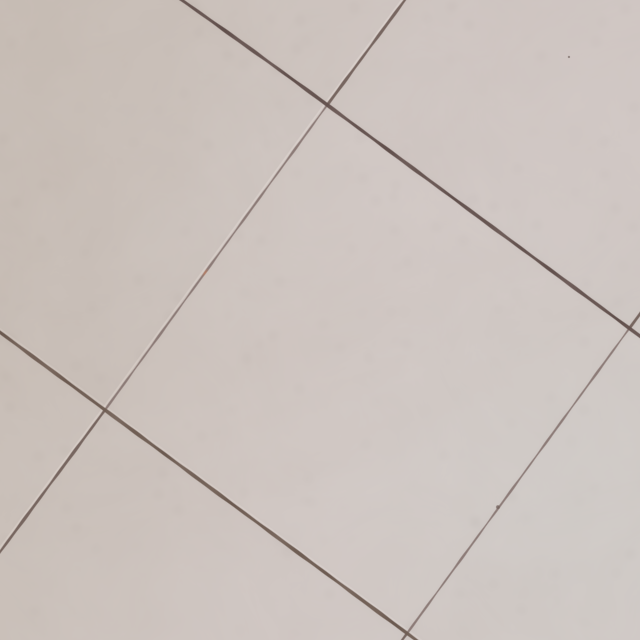
Write a three.js fragment shader that draws this texture.

```glsl
// Pale square floor tiles laid on a slant, with thin dark joints between them.
// A skewed grid gives the joints as distances to whole numbers; layered sines
// cloud the glaze, and cellular noise scatters faint freckles over it.
varying vec2 vUv;

float hash(vec2 p) {
  return fract(sin(dot(p, vec2(127.1, 311.7))) * 4375.85);
}

// Layered, warped sines, roughly -1 to 1
float clouds(vec2 q) {
  float sum = 0.0, amp = 0.5;
  for (int i = 0; i < 6; i++) {
    q = mat2(0.8, 0.6, -0.6, 0.8) * q * 1.75 + 1.1 * sin(q.yx * 0.9 + 1.7);
    sum += amp * sin(q.x) * sin(q.y + 0.6);
    amp *= 0.7;
  }
  return sum;
}

// Cellular noise: soft dots of random strength around scattered points
float freckles(vec2 q) {
  vec2 cell = floor(q);
  float sum = 0.0;
  for (int y = -1; y <= 1; y++) {
    for (int x = -1; x <= 1; x++) {
      vec2 c = cell + vec2(float(x), float(y));
      vec2 center = c + vec2(hash(c), hash(c + 17.3));
      float strength = smoothstep(0.6, 1.0, hash(c + 41.9));
      sum += strength * (1.0 - smoothstep(0.05, 0.4, length(q - center)));
    }
  }
  return sum;
}

float stroke(float d, float halfWidth) {
  return 1.0 - smoothstep(halfWidth - 0.0013, halfWidth + 0.0013, abs(d));
}

void main() {
  // Tile coordinates, with slight laying errors bending the joints
  vec2 d = vUv - vec2(0.1641, 0.3594);
  vec2 p = vec2(dot(d, vec2(1.3768, -1.0033)), dot(d, vec2(1.0082, 1.3635)));
  p.y += 0.025 * p.y * pow(min(p.x, 0.0), 2.0);
  p.x -= 0.007 * (max(p.y - 1.0, 0.0) + min(p.y, 0.0));
  vec2 tile = floor(p);
  vec2 line = floor(p + 0.5);
  vec2 joint = (p - line) * 0.588;

  // Glaze: warm on the left, pinkish on the right, greyer at lower right
  float across = smoothstep(-0.1, 0.75, vUv.x + 0.25 * (0.5 - vUv.y));
  vec3 color = mix(vec3(0.782, 0.742, 0.712), vec3(0.818, 0.782, 0.769), across);
  float grey = smoothstep(0.6, 0.0, length(vUv - vec2(0.95, 0.2)));
  color += grey * vec3(-0.006, 0.008, 0.006);
  color += 0.008 * (hash(tile + 3.7) - 0.5);

  // Broad clouds, fine mottling and freckles
  color += clouds(vUv * 2.6 + tile * 0.7) * vec3(0.006, 0.008, 0.010);
  color += 0.004 * clouds(vUv * 19.0 + 5.0);
  color -= 0.010 * freckles(vUv * 27.0);
  float pit = 1.0 - smoothstep(0.0006, 0.0028, length(vUv - vec2(0.889, 0.911)));
  color = mix(color, vec3(0.48, 0.42, 0.40), 0.75 * pit);

  // Pale bevels and soft shade beside the joints
  float inner = step(0.0, p.y) * step(p.y, 1.0);
  float first = 1.0 - step(0.5, line.x);
  color += 0.045 * first * stroke(joint.x + 0.0040, 0.0013);
  color += 0.030 * stroke(joint.y - 0.0045, 0.0012) * (1.0 - line.y);
  color -= 0.025 * exp(-abs(joint.y) * 260.0);
  color -= 0.015 * exp(-abs(joint.x) * 320.0);

  // Rising joints: thin, and paler between the crossings
  float wobble = 0.0003 * sin(p.y * 31.0) + 0.0002 * sin(p.y * 83.0);
  vec3 thinGrout = mix(vec3(0.44, 0.37, 0.345), vec3(0.53, 0.46, 0.445), inner);
  float rust = first * exp(-pow((p.y - 0.45) * 110.0, 2.0));
  thinGrout = mix(thinGrout, vec3(0.68, 0.47, 0.38), rust);
  float thinWidth = mix(0.0021, 0.0015, inner) + wobble;
  color = mix(color, thinGrout, 0.92 * stroke(joint.x, thinWidth));

  // Falling joints: wider and darker, browner on the lower one
  float wear = 0.0003 * sin(p.x * 23.0 + line.y * 2.0) + 0.0002 * sin(p.x * 71.0);
  vec3 wideGrout = mix(vec3(0.43, 0.36, 0.32), vec3(0.385, 0.315, 0.30), line.y);
  wideGrout += 0.03 * sin(p.x * 17.0 + 1.0) * sin(p.x * 41.0);
  color = mix(color, wideGrout, 0.95 * stroke(joint.y, 0.0026 + wear));

  // Small chip on the right rising joint
  float chip = length(vec2(joint.x + 0.0015, (p.y - 0.412) * 0.588));
  chip = (1.0 - first) * (1.0 - smoothstep(0.0015, 0.0042, chip));
  color = mix(color, vec3(0.45, 0.38, 0.36), 0.8 * chip);

  gl_FragColor = vec4(color, 1.0);
}
```
